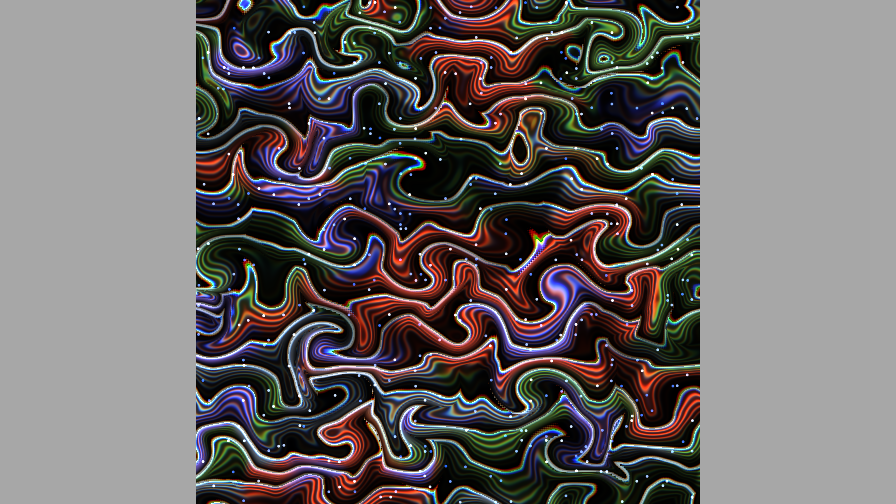
Give the GLSL for this pattern, as a WebGL 2 fragment shader.

```glsl
#version 300 es
precision highp float;

uniform vec2 u_resolution;
out vec4 fragColor;

const float TAU = 6.2831853;
const vec3 MARGIN_GRAY = vec3(0.655);
const vec3 MOSS = vec3(0.34, 0.50, 0.22);
const vec3 EMBER = vec3(0.92, 0.31, 0.22);
const vec3 VIOLET = vec3(0.58, 0.46, 0.98);
const vec3 SLATE = vec3(0.52, 0.57, 0.64);
const vec3 RIM_LIGHT = vec3(0.74, 0.80, 0.86);

float hash(vec2 p) {
    vec3 q = fract(p.xyx * 0.1031);
    q += dot(q, q.yzx + 33.33);
    return fract((q.x + q.y) * q.z);
}

float noise(vec2 p) {
    vec2 cell = floor(p);
    vec2 f = fract(p);
    f = f * f * (3.0 - 2.0 * f);
    float low = mix(hash(cell), hash(cell + vec2(1, 0)), f.x);
    float high = mix(hash(cell + vec2(0, 1)), hash(cell + vec2(1, 1)), f.x);
    return mix(low, high, f.y);
}

// Sharp crests between rounded hollows
float ridge(vec2 p) {
    return 1.0 - abs(2.0 * noise(p) - 1.0);
}

mat2 rotation(float angle) {
    float c = cos(angle), s = sin(angle);
    return mat2(c, s, -s, c);
}

// Twists the plane around one scattered centre per cell
vec2 swirl(vec2 p, float twist) {
    vec2 cell = floor(p);
    vec2 warped = p;
    for (int j = -1; j <= 1; j++) {
        for (int i = -1; i <= 1; i++) {
            vec2 id = cell + vec2(i, j);
            vec2 centre = id + 0.2 + 0.6 * vec2(hash(id), hash(id + 17.0));
            vec2 offset = p - centre;
            float reach = 1.0 - smoothstep(0.0, 0.85, length(offset));
            float angle = twist * (2.0 * hash(id + 41.0) - 1.0) * reach;
            warped += rotation(angle) * offset - offset;
        }
    }
    return warped;
}

// Height whose whole numbers mark the crests of the waves
float waveField(vec2 w) {
    float crests = ridge(w * vec2(1.05, 0.55) + 3.7);
    float ripples = noise(w * vec2(2.3, 1.4) + 9.1);
    return 1.6 * w.y - 1.15 * crests - 0.45 * ripples;
}

vec3 waveTint(vec2 w, float layer) {
    float jitter = 0.16 * (hash(vec2(layer, 5.0)) - 0.5);
    float warmth = noise(w * vec2(0.85, 0.7) + 21.0) + jitter;
    float coolness = noise(w * 1.1 + 57.0) - jitter;
    vec3 tint = mix(MOSS, SLATE, smoothstep(0.50, 0.75, coolness));
    tint = mix(tint, EMBER, smoothstep(0.52, 0.66, warmth));
    return mix(tint, VIOLET, smoothstep(0.62, 0.80, noise(w * 1.3 + 83.0)));
}

// Fine parallel strands with a slight colour split
vec3 strands(float field, float slope, float count) {
    vec3 wave = 0.5 + 0.5 * cos(TAU * (field * count + vec3(-0.10, 0.0, 0.12)));
    float fade = smoothstep(0.3, 0.65, slope * count);
    return mix(wave * wave, vec3(0.375), fade);
}

// Thin outline along every crest
vec3 rim(float field, float gradient, float width, float pixel) {
    vec3 shifted = field + vec3(-0.025, 0.0, 0.025);
    vec3 dist = abs(shifted - round(shifted)) / max(gradient, 7.0);
    return 1.0 - smoothstep(vec3(width - 0.7 * pixel), vec3(width + 0.7 * pixel), dist);
}

vec3 sparkles(vec2 p, float density, float chance, float pixel) {
    vec2 grid = p * density;
    vec2 id = floor(grid);
    vec2 centre = 0.35 + 0.3 * vec2(hash(id + 3.0), hash(id + 11.0));
    float dist = length(fract(grid) - centre);
    float soft = 0.5 * pixel * density;
    float dot = 1.0 - smoothstep(0.27 - soft, 0.27 + soft, dist);
    vec3 glint = mix(vec3(0.15, 0.4, 1.0), vec3(0.95, 1.0, 1.0), hash(id + 29.0));
    return glint * dot * step(1.0 - chance, hash(id + 71.0));
}

void main() {
    float pixel = 1.0 / u_resolution.y;
    vec2 p = (gl_FragCoord.xy - 0.5 * u_resolution) * pixel;

    // Swirled waves
    vec2 w = swirl(p * vec2(7.5, 9.0) + 40.0, 3.2);
    float field = waveField(w);
    float slope = fwidth(field);
    float climb = fract(field);

    // Bodies fade into dark hollows below each crest
    float hollow = smoothstep(0.22, 0.55, noise(w * 1.5 + 130.0));
    float shade = smoothstep(0.05, 0.95, climb) * mix(0.3, 1.0, hollow);
    vec3 tint = waveTint(w, floor(field));
    vec3 color = tint * shade * (0.35 + 1.15 * strands(field, slope, 6.0));

    // Crest light and glints
    float glow = mix(0.3, 1.0, noise(w * 1.7 + 170.0));
    color += RIM_LIGHT * glow * rim(field, slope / pixel, 0.0024, pixel);
    color += sparkles(p, 100.0, 0.045, pixel);

    // Square panel between plain margins
    float panel = 1.0 - smoothstep(-0.5 * pixel, 0.5 * pixel, abs(p.x) - 0.5);
    fragColor = vec4(mix(MARGIN_GRAY, clamp(color, 0.0, 1.0), panel), 1.0);
}
```
